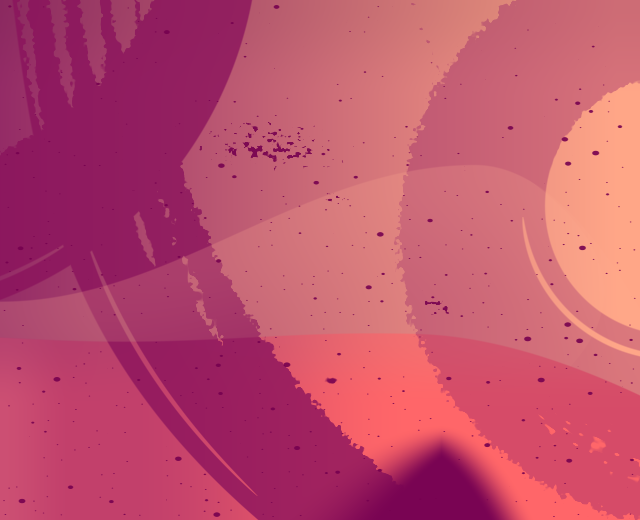
This background is drawn by a Shadertoy shader. Its source:

```glsl
// Layered dry-brush arcs over a plum to peach gradient, with a translucent wave,
// a soft dark mound at the bottom and ink specks. Shapes are signed distances to
// circles and cubic curves, roughened by value noise and blended back to front.

const float HEIGHT = 6.24;               // canvas height in scene units, y runs down
const vec3 PLUM  = vec3(0.58, 0.17, 0.40);
const vec3 PEACH = vec3(1.00, 0.65, 0.53);
const vec3 ROSE  = vec3(0.76, 0.25, 0.42);
const vec3 CORAL = vec3(1.00, 0.40, 0.41);
const vec3 WINE  = vec3(0.54, 0.07, 0.36);
const vec3 INK   = vec3(0.46, 0.00, 0.31);

float hash(vec2 p) {
    return fract(sin(dot(p, vec2(127.1, 311.7))) * 43758.5453);
}

float noise(vec2 p) {
    vec2 i = floor(p), f = fract(p);
    f = f * f * (3.0 - 2.0 * f);
    return mix(mix(hash(i), hash(i + vec2(1, 0)), f.x),
               mix(hash(i + vec2(0, 1)), hash(i + vec2(1, 1)), f.x), f.y);
}

// Antialiased coverage of the region where d < 0
float cover(float d, float px) { return smoothstep(px, -px, d); }

// Ragged offset for dry-brush edges
float ragged(vec2 p) {
    return (noise(p * 11.0) - 0.5) * 0.09 + (noise(p * 27.0) - 0.5) * 0.10;
}

float cubicEdge(float y, vec3 c) { return c.x + c.y * y + c.z * y * y * y; }

// Tapered gap left by a bristle: offset from its centre line, extent along t
float bristle(float offset, float halfWidth, float t, float t0, float t1, float px) {
    float s = clamp((t - t0) / (t1 - t0), 0.0, 1.0);
    float w = halfWidth * sqrt(4.0 * s * (1.0 - s));
    return cover(abs(offset) - w, px) * step(t0, t) * step(t, t1);
}

// Small random dots, at most one per grid cell
float specks(vec2 p, float cell, float density, float px) {
    vec2 id = floor(p / cell);
    vec2 centre = (id + 0.25 + 0.5 * vec2(hash(id + 3.1), hash(id + 7.7))) * cell;
    float radius = mix(0.006, 0.034, pow(hash(id + 1.3), 7.0));
    vec2 q = (p - centre) * vec2(0.8, 1.2);
    return cover(length(q) - radius, px * 0.7) * step(hash(id + 5.9), density);
}

// Cluster of ink flecks that thins away from its centre
float splatter(vec2 p, vec2 centre, vec2 size, float px) {
    vec2 q = (p - centre) / size;
    float n = noise(p * vec2(17.0, 25.0)) * 0.7 + noise(p * 45.0) * 0.3;
    return cover((0.98 - 0.45 * exp(-dot(q, q)) - n) * 0.1, px * 0.5);
}

// Background gradient with the warmer lower field
vec3 backdrop(vec2 p, float floorMask) {
    vec3 upper = mix(PLUM, PEACH, clamp(p.x / 7.4, 0.0, 1.0));
    upper *= 0.94 + 0.06 * smoothstep(0.0, 1.2, p.y);
    vec3 lower = mix(ROSE, CORAL, smoothstep(1.5, 5.0, p.x));
    lower += vec3(0.04, 0.06, 0.03) * smoothstep(0.9, 0.0, p.x);
    return mix(upper, lower, floorMask * (0.65 + 0.35 * smoothstep(4.0, 4.9, p.y)));
}

void mainImage(out vec4 fragColor, in vec2 fragCoord) {
    float px = HEIGHT / iResolution.y;
    vec2 p = vec2(fragCoord.x, iResolution.y - fragCoord.y) * px;
    float rough = ragged(p);

    // Wave outlines
    float crest = p.x < 5.7 ? 1.98 + 0.82 * (1.0 - cos(3.14159 * (5.7 - p.x) / 5.7))
                            : 1.98 + 0.44 * (p.x - 5.7) * (p.x - 5.7);
    float trough = 4.05 + 0.05 * sin(p.x * 1.05) + 0.09 * pow(max(p.x - 5.0, 0.0), 2.0);
    float tip = 7.25 - 0.5 * (p.y - 3.5) * (p.y - 3.5);
    float floorMask = cover(trough - p.y, px);
    vec3 base = backdrop(p, floorMask);

    // Right ring, with bristle gaps along its sweep
    vec2 outer = p - vec2(8.3, 2.78), inner = p - vec2(8.09, 2.47);
    float hole = length(inner) - 1.55 + rough * 0.5 * smoothstep(2.2, 1.2, p.y);
    float ring = cover(max(length(outer) - 3.51 + rough, -hole), px);
    ring *= 1.0 - bristle(length(inner) - 1.82, 0.035, p.y, 2.6, 5.0, px);
    float sweep = noise(vec2(length(outer) * 22.0, atan(outer.y, outer.x) * 28.0));
    float dryBand = smoothstep(4.6, 5.2, p.y) * smoothstep(0.5, 0.0, abs(length(outer) - 2.8));
    ring *= 1.0 - cover((1.12 - 0.32 * dryBand - sweep) * 0.1, px * 0.5);
    float trail = abs(p.x - 4.93 - 0.4 * p.y) + (noise(p * 20.0) - 0.35) * 0.12;
    ring = max(ring, cover(trail, px) * step(p.y, 1.0));
    vec3 color = mix(base, vec3(0.60, 0.14, 0.40), 0.4 * ring);

    // Descending left stroke
    float left = cubicEdge(p.y, vec3(0.15, 0.13, 0.0088));
    float right = cubicEdge(p.y, vec3(1.65, 0.22, 0.0094));
    float across = p.x - left;
    float stroke = cover(max(-across, p.x - right + rough) * 0.85, px);
    float gaps = bristle(across - 0.31, 0.035, p.y, 2.9, 5.95, px);
    gaps = max(gaps, bristle(across - 1.0 + rough * 0.3, 0.05, p.y, 2.45, 3.2, px));
    float dashes = smoothstep(0.45, 0.6, noise(p * vec2(14.0, 9.0)));
    gaps = max(gaps, dashes * bristle(across - 1.37 + rough, 0.05, p.y, 2.0, 4.3, px));
    for (int i = 0; i < 4; i++) {
        float k = float(i);
        float stop = 1.6 - 0.28 * k;
        float width = 0.055 + 0.03 * k;
        gaps = max(gaps, bristle(across - 0.12 - 0.4 * k + rough * 0.6, width, p.y, -stop, stop, px));
    }
    stroke *= 1.0 - gaps;

    // Crossing arc over the upper left
    float arcRadius = length(p - vec2(-1.7, -0.9));
    float arcInner = 3.25 - length(p + 1.2) + rough * 0.7;
    float arc = cover(max(arcRadius - 4.81, arcInner), px);
    arc *= 1.0 - bristle(arcRadius - 4.57, 0.025, p.x, -0.8, 0.87, px);
    color = mix(color, WINE, 0.78 * max(stroke, arc));

    // Translucent wave in two overlapping sheets, brightest at the crest
    float sheet = cover(crest - p.y, px) * (1.0 - floorMask);
    float glow = mix(0.22, 0.09, smoothstep(0.0, 1.9, p.y - crest));
    color = mix(color, vec3(1.0, 0.68, 0.57), sheet * glow * (0.5 + 0.5 * cover(p.x - tip, px)));

    // Dark mound, softer away from its summit
    float side = p.x - 5.3;
    float summit = 5.1 + (side > 0.0 ? 0.9 : 0.3) * side * side;
    color = mix(color, INK + 0.015, smoothstep(0.0, 0.4 + 0.8 * abs(side), p.y - summit));

    // Ink specks and clusters
    float ink = specks(p, 0.16, 0.12 + 0.18 * smoothstep(0.5, 3.0, p.y), px);
    ink = max(ink, splatter(p, vec2(3.25, 1.75), vec2(0.65, 0.25), px));
    ink = max(ink, splatter(p, vec2(5.27, 3.65), vec2(0.16, 0.12), px));
    ink = max(ink, splatter(p, vec2(4.02, 2.36), vec2(0.12, 0.08), px));
    ink = max(ink, cover(length((p - vec2(3.98, 4.57)) * vec2(0.8, 1.2)) - 0.04 + rough * 0.3, px));
    fragColor = vec4(mix(color, INK, 0.9 * ink), 1.0);
}
```
